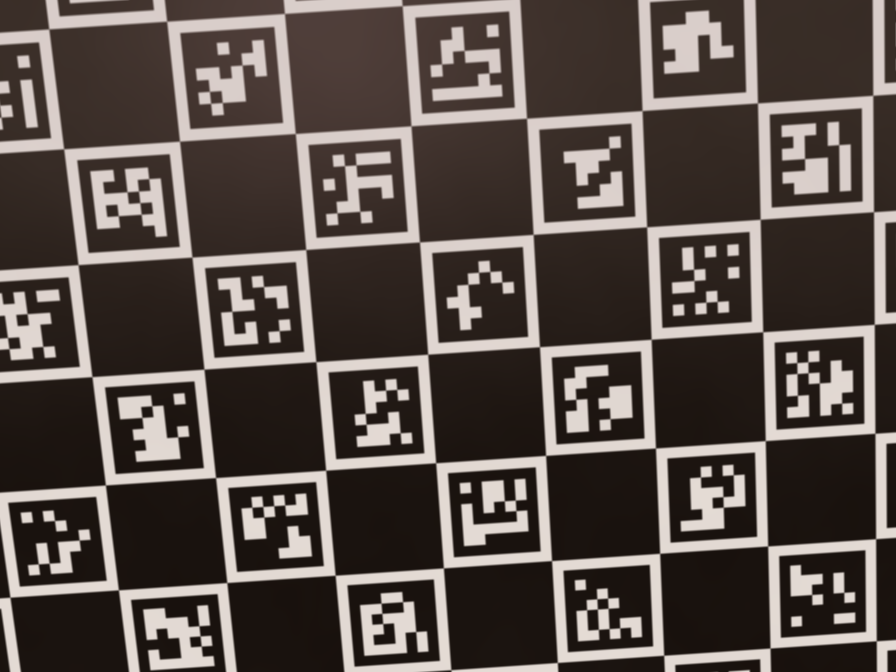
Write a WebGL 1 fragment shader that draws this pattern.

```glsl
precision highp float;

uniform vec2 u_resolution;

// Board placement, in units of the canvas height
const vec2 BOARD_ORIGIN = vec2(0.0955, 0.7778);
const vec2 COLUMN_STEP = vec2(0.1725, 0.0117);
const vec2 ROW_STEP = vec2(0.0234, -0.1620);
const vec2 PERSPECTIVE = vec2(0.00038, 0.01714);

// Marker layout, in modules
const float MODULES = 10.0;
const float FRAME_WIDTH = 1.0;
const float QUIET_WIDTH = 1.0;
const float FILL = 0.47;
const float SEED = 3.7;

// Focus and colour
const float MODULE_SIZE = 0.0167;
const float BLUR = 0.10;
const vec3 INK_LOW = vec3(0.100, 0.072, 0.056);
const vec3 INK_HIGH = vec3(0.220, 0.175, 0.150);
const vec3 PAPER_LOW = vec3(0.890, 0.855, 0.830);
const vec3 PAPER_HIGH = vec3(0.850, 0.805, 0.790);
const vec3 GLARE = vec3(0.090, 0.068, 0.075);
const vec2 GLARE_CENTER = vec2(0.48, 0.96);
const float GLARE_RADIUS = 0.30;
const float MOTTLE = 0.008;

float hash(vec2 p) {
  return fract(sin(dot(p, vec2(127.1, 311.7)) + SEED) * 43758.5453);
}

// Solves the projective map for (column, row) at a canvas point
vec2 boardCoords(vec2 p) {
  vec2 a = COLUMN_STEP - PERSPECTIVE.x * p;
  vec2 b = ROW_STEP - PERSPECTIVE.y * p;
  vec2 d = p - BOARD_ORIGIN;
  float det = a.x * b.y - b.x * a.y;
  return vec2(d.x * b.y - b.x * d.y, a.x * d.y - d.x * a.y) / det;
}

// 1 for a paper module, 0 for an ink module
float moduleValue(vec2 id) {
  vec2 cell = floor((id + 0.5) / MODULES);
  if (mod(cell.x + cell.y, 2.0) > 0.5) return 0.0;
  vec2 k = id - cell * MODULES;
  vec2 inset = min(k, MODULES - 1.0 - k) + 0.5;
  float ring = min(inset.x, inset.y);
  if (ring < FRAME_WIDTH) return 1.0;
  if (ring < FRAME_WIDTH + QUIET_WIDTH) return 0.0;
  return step(hash(id), FILL);
}

// Blends the four nearest modules across a narrow soft edge
float softModules(vec2 m, float edge) {
  vec2 id = floor(m - 0.5);
  vec2 t = smoothstep(0.5 - edge, 0.5 + edge, fract(m - 0.5));
  float top = mix(moduleValue(id), moduleValue(id + vec2(1.0, 0.0)), t.x);
  float bottom = mix(moduleValue(id + vec2(0.0, 1.0)),
                     moduleValue(id + vec2(1.0, 1.0)), t.x);
  return mix(top, bottom, t.y);
}

// Layered sines, turned and tightened at each octave
float mottle(vec2 p) {
  float sum = 0.0;
  float gain = 0.5;
  p *= 9.0;
  for (int i = 0; i < 4; i++) {
    sum += gain * sin(p.x + 1.7 * sin(p.y)) * sin(p.y + 1.3);
    p = mat2(1.5, 1.2, -1.2, 1.5) * p + 2.1;
    gain *= 0.6;
  }
  return sum;
}

void main() {
  vec2 p = gl_FragCoord.xy / u_resolution.y;

  // Printed board
  float pixel = 1.0 / (u_resolution.y * MODULE_SIZE);
  float edge = min(BLUR + 0.5 * pixel, 0.5);
  float paper = softModules(boardCoords(p) * MODULES, edge);

  // Uneven light: lifted blacks and a warm reflection near the top
  float lift = smoothstep(0.2, 0.95, p.y);
  vec2 g = (p - GLARE_CENTER) / GLARE_RADIUS;
  vec3 ink = mix(INK_LOW, INK_HIGH, lift) + GLARE * exp(-dot(g, g));
  vec3 sheet = mix(PAPER_LOW, PAPER_HIGH, lift);

  vec3 color = mix(ink, sheet, paper) + MOTTLE * mottle(p);
  gl_FragColor = vec4(color, 1.0);
}
```
